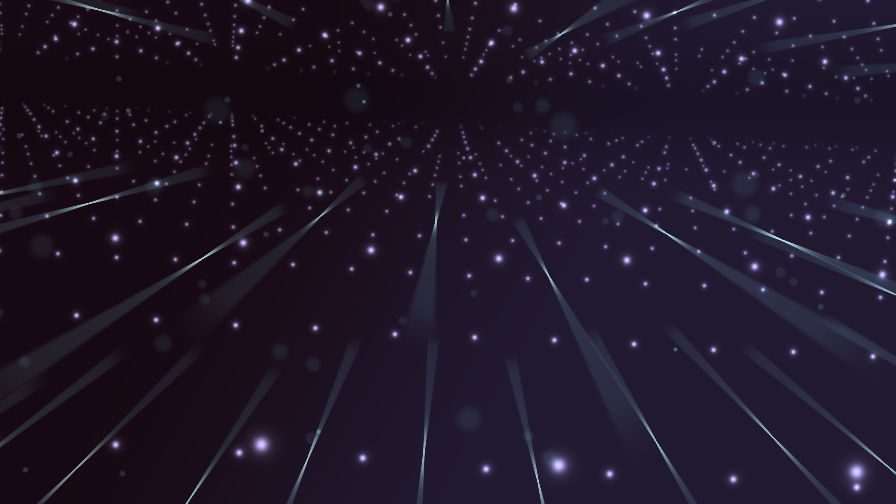
Write a Shadertoy shader that draws this background.

```glsl
// A flight through a tilted lattice of lavender stars and teal light shafts.
// Stars and shafts are projected from evenly spaced rows and layers that share
// one vanishing point; hashed soft discs drift over a dark violet gradient.

const vec2  VANISH      = vec2(0.0115, 0.799);  // x from the centre, y from the bottom
const float ROLL        = 0.052;                // tilt of the whole lattice
const vec4  STAR_LAYERS = vec4(-2.93, -1.19, 0.70, 2.50);
const float STAR_COLUMN = 0.415;
const int   STAR_ROWS   = 12;
const float DEPTH_NEAR  = 3.845;                // depth of star row zero
const float DEPTH_STEP  = 2.246;
const float DEPTH_PITCH = -0.078;               // depth change with height
const vec3  SHAFT_LAYERS = vec3(-3.15, -1.19, 0.88);
const vec3  SHAFT_TILT   = vec3(0.10, 0.0, 0.0);
const vec3  SHAFT_SWAY   = vec3(0.20, 0.28, 0.25);
const vec3  SHAFT_FREQ   = vec3(2.10, 2.10, 1.57);
const float SHAFT_COLUMN = -0.10;
const float SHAFT_DEPTH  = 4.36;                // depth of the sharp waist
const float SHAFT_HALF   = 2.12;                // half length in depth
const float SHAFT_SPREAD = 0.08;
const int   DISC_COUNT   = 60;

const vec3 EMBER    = vec3(0.092, 0.037, 0.075);
const vec3 VIOLET   = vec3(0.130, 0.098, 0.188);
const vec3 LAVENDER = vec3(0.70, 0.70, 0.95);
const vec3 TEAL     = vec3(0.28, 0.54, 0.55);
const vec3 CYAN     = vec3(0.30, 0.62, 0.70);

float hash(vec2 p) {
    return fract(sin(dot(p, vec2(127.1, 311.7))) * 43758.5453);
}

vec3 background(vec2 p) {
    vec3 col = mix(EMBER, VIOLET, smoothstep(0.08, 0.95, p.x - 0.55 * p.y));
    float dy = (p.y - VANISH.y) / 0.11;
    return col * (1.0 - 0.20 * exp(-dy * dy));
}

// One star per lattice cell; only the nearest column of each row matters.
float stars(vec2 q) {
    float light = 0.0;
    for (int layer = 0; layer < 4; layer++) {
        float height = STAR_LAYERS[layer];
        for (int row = -1; row < STAR_ROWS; row++) {
            float scale = 1.0 / (DEPTH_NEAR + DEPTH_STEP * float(row) + DEPTH_PITCH * height);
            float column = floor(q.x / scale - STAR_COLUMN + 0.5);
            float seed = hash(vec2(column, float(row + 31 * layer)));
            float nearness = smoothstep(0.02, 0.17, scale);
            if (seed > mix(0.5, 1.0, smoothstep(0.03, 0.10, scale))) continue;
            vec2 d = q - scale * vec2(column + STAR_COLUMN, height + 0.05 * (seed - 0.5));
            float radius = 0.0014 + 0.019 * scale;
            float r2 = dot(d, d) / (radius * radius);
            float fade = smoothstep(0.040, 0.060, abs(height) * scale);
            fade *= mix(0.38, 0.90, nearness);
            light += fade * (exp(-r2) + 0.18 * exp(-r2 * 0.20));
        }
    }
    return light;
}

// Shafts run along depth and are pinched where they come into focus.
vec2 shafts(vec2 q, float pixel) {
    float haze = 0.0, core = 0.0;
    for (int layer = 0; layer < 3; layer++) {
        for (int i = -6; i <= 6; i++) {
            float n = float(i);
            float wave = SHAFT_SWAY[layer] * cos(SHAFT_FREQ[layer] * (n - 1.0));
            float height = SHAFT_LAYERS[layer] + SHAFT_TILT[layer] * n - wave;
            vec2 axis = vec2(n + SHAFT_COLUMN, height);
            float scale = dot(q, axis) / dot(axis, axis);
            if (scale < 0.05) continue;
            float t = (1.0 / scale - SHAFT_DEPTH) / SHAFT_HALF;
            float blur = abs(t);
            float side = abs(q.x * axis.y - q.y * axis.x) / length(axis);
            float width = scale * SHAFT_SPREAD * blur + 0.6 * pixel + 0.0006;
            float body = 1.0 - smoothstep(0.55, 1.1, side / width);
            float ends = 1.0 - smoothstep(0.82, 1.08, blur);
            float strength = mix(0.75, 1.1, hash(vec2(n, float(layer) + 7.0)));
            haze += strength * body * ends * (0.17 + 0.13 / (blur + 0.18));
            core += strength * body * exp(-blur * blur * 60.0);
        }
    }
    return vec2(haze, core);
}

// Small discs are bright, large ones are faint; they gather near the horizon.
vec3 discs(vec2 p, float aspect) {
    vec3 light = vec3(0.0);
    for (int i = 0; i < DISC_COUNT; i++) {
        float id = float(i);
        float spread = hash(vec2(id, 2.3));
        float side = hash(vec2(id, 5.9)) < 0.3 ? 0.20 : -0.80;
        vec2 centre = vec2(hash(vec2(id, 1.7)) * aspect,
                           VANISH.y + side * pow(spread, 1.6));
        float size = hash(vec2(id, 9.1));
        float radius = mix(0.004, 0.030, size * size);
        float alpha = mix(0.60, 0.12, smoothstep(0.0, 0.45, size));
        float d = length(p - centre) / radius;
        light += mix(CYAN, TEAL, size) * alpha * (1.0 - smoothstep(0.45, 1.25, d));
    }
    return light;
}

void mainImage(out vec4 fragColor, in vec2 fragCoord) {
    float pixel = 1.0 / iResolution.y;
    float aspect = iResolution.x * pixel;
    vec2 p = fragCoord * pixel;

    // Lattice coordinates around the vanishing point
    vec2 q = p - vec2(0.5 * aspect, 0.0) - VANISH;
    float c = cos(ROLL), s = sin(ROLL);
    q = vec2(c * q.x - s * q.y, s * q.x + c * q.y);

    // Layers of light
    vec3 col = background(p);
    vec2 shaft = shafts(q, pixel);
    col += discs(p, aspect);
    col += TEAL * 0.52 * shaft.x + vec3(0.42, 0.52, 0.48) * shaft.y;
    col += LAVENDER * stars(q);
    fragColor = vec4(min(col, 1.0), 1.0);
}
```
